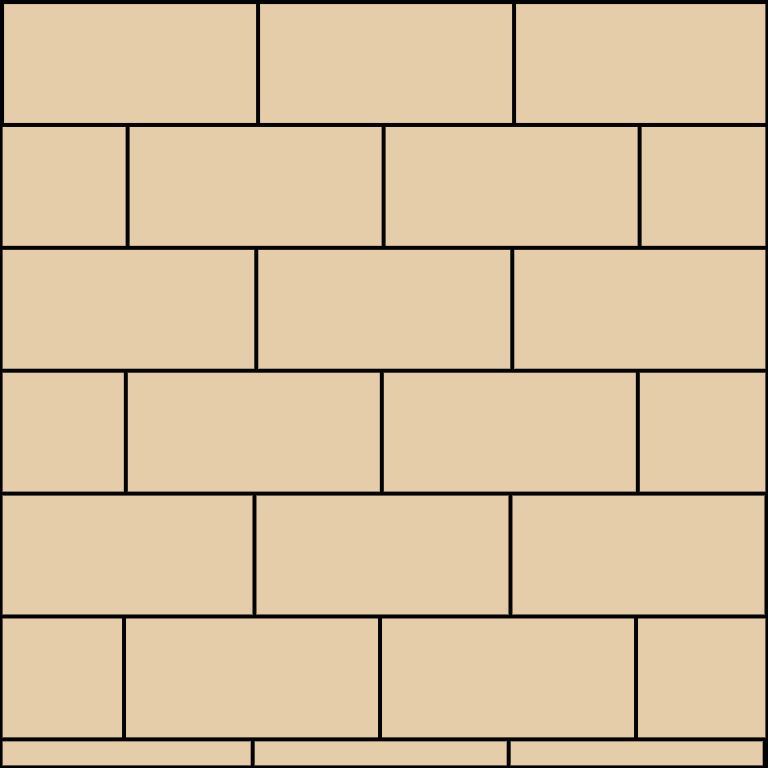
Reproduce this pattern procedurally as a WebGL 1 fragment shader.

```glsl
precision highp float;
// Running-bond wall of plain tan bricks with thin black joints and a frame.
// Courses are counted down from the top; alternate ones shift half a brick,
// with a small steady drift. Joints are distances to repeated lines.

uniform vec2 u_resolution;

const vec3 BRICK_COLOR = vec3(0.900, 0.804, 0.662);
const vec3 JOINT_COLOR = vec3(0.012);

const vec2 BRICK_SIZE = vec2(1.0 / 3.0, 0.16);
const vec2 FIRST_JOINT = vec2(0.0027, 0.0027); // from the top left corner
const float HALF_SHIFT = 0.1687;               // leftward, on odd courses
const float COURSE_DRIFT = 0.00117;            // leftward, per course
const float JOINT_WIDTH = 0.0052;
const float FRAME_WIDTH = 0.0034;

// Distance to the nearest of the lines at whole multiples of the period.
float repeatedLine(float x, float period) {
  return abs(fract(x / period + 0.5) - 0.5) * period;
}

// Pixel coverage of the region where the signed distance is negative.
float coverage(float dist, float pixel) {
  return clamp(0.5 - dist / pixel, 0.0, 1.0);
}

// Joints between courses and between the bricks of each course.
float jointMask(vec2 p, vec2 pixel) {
  float course = floor(p.y / BRICK_SIZE.y);
  float shift = HALF_SHIFT * mod(course, 2.0) + COURSE_DRIFT * course;
  float halfWidth = 0.5 * JOINT_WIDTH;
  float bed = repeatedLine(p.y, BRICK_SIZE.y) - halfWidth;
  float head = repeatedLine(p.x + shift, BRICK_SIZE.x) - halfWidth;
  return max(coverage(bed, pixel.y), coverage(head, pixel.x));
}

// Border along all four canvas edges.
float frameMask(vec2 uv, vec2 pixel) {
  vec2 edge = min(uv, 1.0 - uv) - FRAME_WIDTH;
  return max(coverage(edge.x, pixel.x), coverage(edge.y, pixel.y));
}

void main() {
  vec2 pixel = 1.0 / u_resolution;
  vec2 uv = gl_FragCoord.xy * pixel;
  vec2 fromTopLeft = vec2(uv.x, 1.0 - uv.y);

  float joints = jointMask(fromTopLeft - FIRST_JOINT, pixel);
  float ink = max(joints, frameMask(uv, pixel));
  gl_FragColor = vec4(mix(BRICK_COLOR, JOINT_COLOR, ink), 1.0);
}
```
